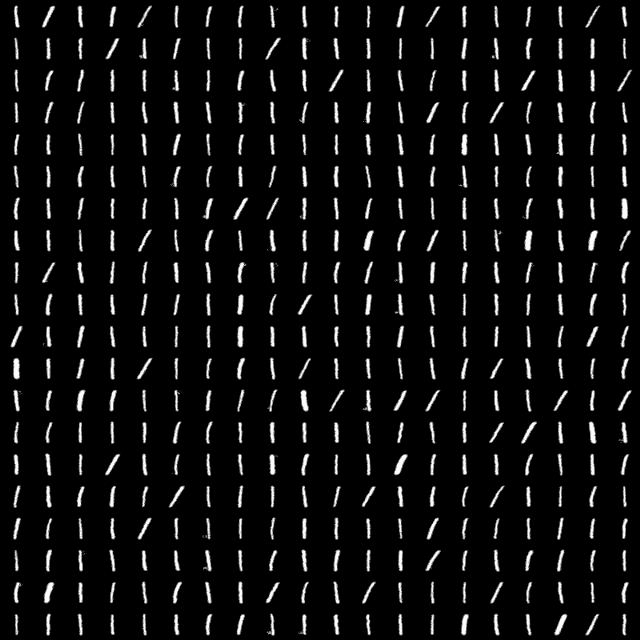
Reproduce this pattern procedurally as a WebGL 2 fragment shader.

```glsl
#version 300 es
precision highp float;
// Twenty by twenty grid of soft, uneven white brush strokes on black.

uniform vec2 u_resolution;
out vec4 outColor;

const float GRID = 20.0;                      // whole repeats per side
const vec2 STROKE_CENTER = vec2(0.515, 0.48); // within one cell
const float HALF_HEIGHT = 0.325;
const float EDGE_SOFTNESS = 0.027;
const vec3 BACKGROUND = vec3(0.0);
const vec3 INK = vec3(0.985);

// Integer hash of a cell and a channel, from 0 to 1.
float hash(vec2 cell, float channel) {
    uvec3 v = uvec3(ivec3(vec3(cell, channel)) + 4096);
    uint h = v.x * 73856093u ^ v.y * 19349663u ^ v.z * 83492791u;
    h = (h ^ (h >> 16)) * 2146121005u;
    h = (h ^ (h >> 15)) * 2221713035u;
    h ^= h >> 16;
    return float(h & 65535u) / 65535.0;
}

// Smooth value noise, from 0 to 1.
float valueNoise(vec2 p, float channel) {
    vec2 i = floor(p);
    vec2 f = fract(p);
    f = f * f * (3.0 - 2.0 * f);
    float low = mix(hash(i, channel), hash(i + vec2(1, 0), channel), f.x);
    float high = mix(hash(i + vec2(0, 1), channel), hash(i + vec2(1, 1), channel), f.x);
    return mix(low, high, f.y);
}

// Sideways shift per unit of height: mostly upright, some leaning right.
float strokeLean(float kind, float amount) {
    if (kind < 0.60) return mix(-0.14, 0.02, amount);
    if (kind < 0.88) return mix(0.06, 0.26, amount);
    return mix(0.40, 0.60, amount);
}

// Half width: mostly thin, with a few heavy strokes.
float strokeHalfWidth(float amount, float heavy) {
    return mix(0.033, 0.056, amount) + 0.034 * step(0.955, heavy);
}

// Signed distance to a bent, tapered stroke with rough edges.
float strokeDistance(vec2 p, vec2 cell, float seed) {
    float kind = hash(cell, 1.0);
    float lean = strokeLean(kind, hash(cell, 2.0));
    float width = strokeHalfWidth(hash(cell, 3.0), hash(cell, 4.0));
    float bendAmount = hash(cell, 5.0);
    float bend = kind < 0.60 ? mix(-0.1, 0.2, bendAmount)
               : kind < 0.88 ? 0.55 * bendAmount : 0.25 * bendAmount;

    float wobble = valueNoise(vec2(p.y * 9.0, seed), 6.0) - 0.5;
    float spine = lean * p.y + bend * (p.y * p.y - 0.04) + 0.022 * wobble;
    float slope = lean + 2.0 * bend * p.y;
    float taper = (hash(cell, 7.0) - 0.5) * 0.055 * p.y;
    float roughness = valueNoise(p * 24.0 + seed, 8.0) - 0.5;
    width = max(width + taper + 0.022 * roughness, 0.02);

    float across = abs(p.x - spine) * inversesqrt(1.0 + slope * slope);
    float height = HALF_HEIGHT + 0.03 * (hash(cell, 9.0) - 0.5);
    float beyond = max(abs(p.y) - height + width, 0.0);
    return length(vec2(across, beyond)) - width;
}

// Faint grey speckle beside one end of an occasional stroke.
float smudge(vec2 p, vec2 cell, float seed) {
    float present = step(0.91, hash(cell, 10.0));
    float side = hash(cell, 11.0) < 0.5 ? -1.0 : 1.0;
    vec2 offset = (p - side * vec2(0.10, 0.25)) / vec2(0.12, 0.08);
    float falloff = smoothstep(1.0, 0.2, length(offset));
    float grain = smoothstep(0.35, 0.85, valueNoise(p * 26.0 + seed, 12.0));
    return 0.75 * present * falloff * grain;
}

void main() {
    vec2 grid = gl_FragCoord.xy / u_resolution * GRID;
    vec2 cell = mod(floor(grid), GRID);
    vec2 p = fract(grid) - STROKE_CENTER;
    float seed = floor(hash(cell, 0.0) * 900.0);

    // Soft stroke edge, never narrower than a pixel.
    float pixel = GRID / min(u_resolution.x, u_resolution.y);
    float softness = max(EDGE_SOFTNESS, 0.5 * pixel);
    float distanceToStroke = strokeDistance(p, cell, seed);
    float coverage = clamp(0.5 - 0.5 * distanceToStroke / softness, 0.0, 1.0);

    float ink = max(coverage, smudge(p, cell, seed));
    outColor = vec4(mix(BACKGROUND, INK, ink), 1.0);
}
```
